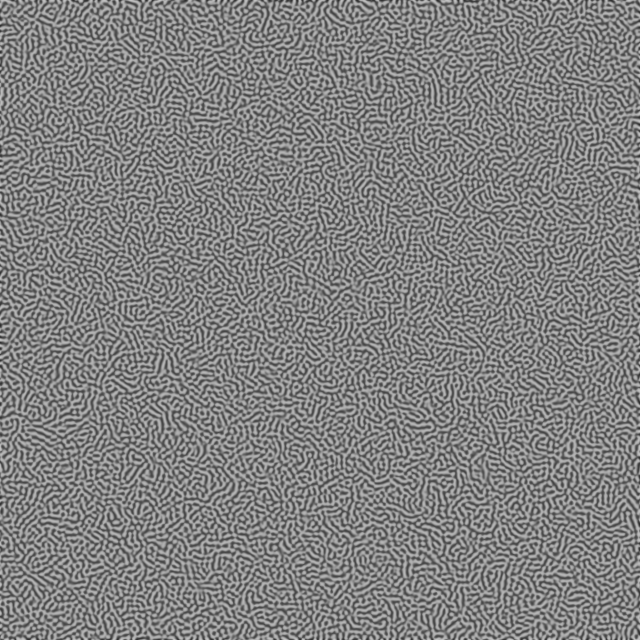
Give the GLSL for this texture, as a Shadertoy shader.

```glsl
// Fine grey labyrinth of short, soft, worm-like grains, as in a reaction-diffusion pattern.

const float WAVES = 108.0;          // stripe periods across the canvas
const float KERNEL_RADIUS = 2.0;    // reach of one wavelet, in periods
const float SOFTNESS = 0.4;         // keeps weak junctions smooth
const float MID_GREY = 0.515;
const float CONTRAST = 0.23;
const float DARK_SKEW = 0.025;      // deepens the dark tail
const float RIM_WIDTH = 0.005;      // border band with stronger contrast
const float RIM_GAIN = 0.35;
const float TAU = 6.2831853;

vec3 hash32(vec2 p) {
    vec3 q = fract(p.xyx * vec3(0.1031, 0.1030, 0.0973));
    q += dot(q, q.yxz + 33.33);
    return fract((q.xxy + q.yzz) * q.zyx);
}

// Gradient noise with oscillating kernels: x is the wave, yz its quadrature vector.
vec3 waveNoise(vec2 p) {
    vec2 cell = floor(p);
    vec3 sum = vec3(0.0);
    for (int j = -2; j <= 2; j++) {
        for (int i = -2; i <= 2; i++) {
            vec2 id = cell + vec2(i, j);
            vec3 placement = hash32(id + 17.0);
            float angle = TAU * hash32(id + 241.0).x;
            vec2 gradient = vec2(cos(angle), sin(angle));
            vec2 d = p - id - placement.xy;
            float falloff = max(0.0, 1.0 - dot(d, d) / (KERNEL_RADIUS * KERNEL_RADIUS));
            float weight = falloff * falloff * falloff;
            float phase = TAU * (dot(gradient, d) + placement.z);
            sum += weight * vec3(cos(phase), sin(phase) * gradient);
        }
    }
    return sum;
}

void mainImage(out vec4 fragColor, in vec2 fragCoord) {
    vec2 uv = fragCoord / iResolution.xy;

    // Divide by the local amplitude so all grains are about equally strong
    vec3 wave = waveNoise(uv * WAVES);
    float grain = wave.x / sqrt(SOFTNESS + dot(wave, wave));

    // Slightly stronger grains along the border
    vec2 toEdge = min(uv, 1.0 - uv);
    float rim = 1.0 - smoothstep(0.0, RIM_WIDTH, min(toEdge.x, toEdge.y));
    grain *= 1.0 + RIM_GAIN * rim;

    float grey = MID_GREY + CONTRAST * grain - DARK_SKEW * grain * grain;
    fragColor = vec4(vec3(grey), 1.0);
}
```
